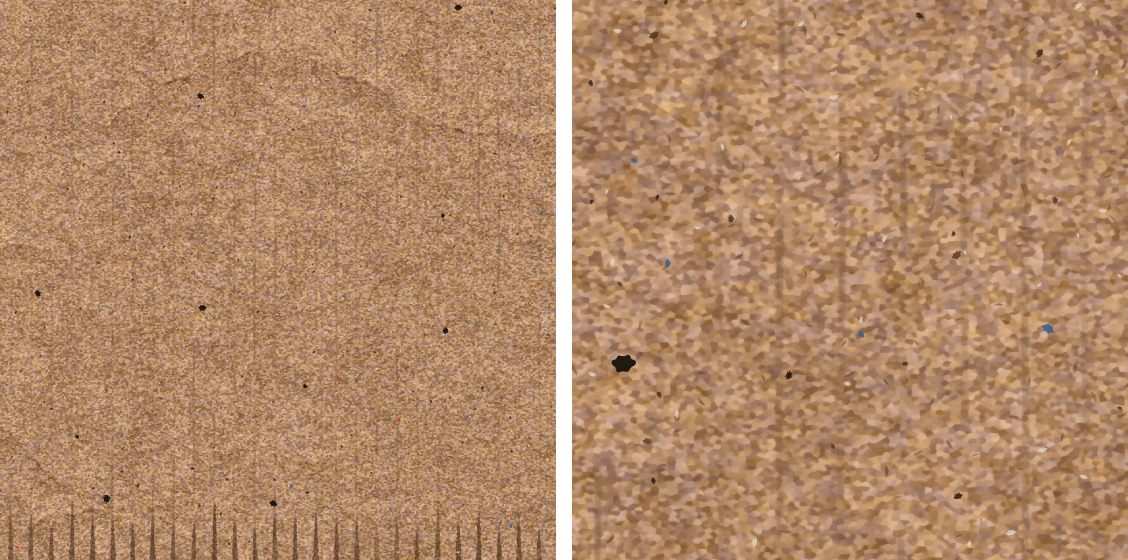
Left: the whole. Right: its middle third, enlarged.
A WebGL 2 fragment shader for this texture:

```glsl
#version 300 es
precision highp float;
// Worn brown cardboard: fine pulp grain from blended cellular noise,
// scattered fibres and specks, faint vertical flute lines that darken
// into teeth at the bottom edge, and a few soft creases lit from above.

#define PAPER vec3(0.697, 0.534, 0.402)
#define FIBRE vec3(0.40, 0.26, 0.16)
#define TOOTH vec3(0.40, 0.28, 0.19)
#define HOLE vec3(0.09, 0.07, 0.06)
#define CHIP vec3(0.90, 0.84, 0.76)
#define GRAIN 0.27
#define MOTTLE 0.10
#define TINT 0.09
#define FLUTE_PITCH 0.0363
#define FLUTE_START 0.0195
#define TOOTH_HEIGHT 0.075
#define CREASE 0.11

uniform vec2 u_resolution;
out vec4 fragColor;

vec3 hash3(vec2 p) {
    vec3 q = fract(p.xyx * vec3(0.1031, 0.1030, 0.0973));
    q += dot(q, q.yxz + 33.33);
    return fract((q.xxy + q.yzz) * q.zyx);
}

// Two random tones per cell, blended by distance to the cell points; about -0.5 to 0.5.
vec2 cellTone(vec2 g) {
    vec2 base = floor(g), sum = vec2(0.0);
    float total = 0.0;
    for (int y = -1; y <= 1; y++)
    for (int x = -1; x <= 1; x++) {
        vec2 cell = base + vec2(x, y);
        vec3 h = hash3(cell + 17.0);
        vec2 d = g - cell - h.xy;
        float w = exp(-7.0 * dot(d, d));
        sum += w * vec2(h.z, hash3(cell + 171.0).x);
        total += w;
    }
    return sum / total - 0.5;
}

// Randomly turned flecks: x is coverage, y a random value for the fleck.
vec2 scatter(vec2 p, float cells, float share, float size, float stretch) {
    vec2 g = p * cells, base = floor(g), best = vec2(0.0);
    float soft = 0.7 / u_resolution.y;
    for (int y = -1; y <= 1; y++)
    for (int x = -1; x <= 1; x++) {
        vec2 cell = base + vec2(x, y);
        vec3 place = hash3(cell + cells * 3.0), kind = hash3(cell + cells * 5.0 + 91.0);
        if (kind.x > share) continue;
        float turn = 6.2832 * place.z, radius = size * (0.45 + 0.55 * kind.y);
        vec2 d = (g - cell - place.xy) / cells;
        d = mat2(cos(turn), -sin(turn), sin(turn), cos(turn)) * d;
        d.y += 0.12 * d.x * d.x / (radius * stretch);
        d.x /= stretch;
        float ragged = radius * (1.0 + 0.25 * sin(d.x * 5.0 / radius + turn) * sin(d.y * 4.0 / radius));
        float cover = 1.0 - smoothstep(ragged - soft, ragged + soft, length(d));
        if (cover > best.x) best = vec2(cover, kind.z);
    }
    return best;
}

// Bent fold from a to b: bright ridge, dark underside, wide soft shading.
float crease(vec2 p, vec2 a, vec2 b, float bend) {
    vec2 ab = b - a;
    float t = dot(p - a, ab) / dot(ab, ab);
    float wobble = 0.004 * sin(p.x * 67.0 + p.y * 31.0) + 0.002 * sin(p.x * 183.0 - p.y * 95.0);
    float s = dot(p - a, normalize(vec2(-ab.y, ab.x))) - bend * 4.0 * t * (1.0 - t) - wobble;
    float fade = smoothstep(-0.05, 0.2, t) * (1.0 - smoothstep(0.8, 1.05, t));
    float strength = 0.65 + 0.35 * sin(p.x * 41.0 + p.y * 23.0);
    float ridge = 0.8 * exp(-pow(s / 0.004, 2.0)) - 1.1 * strength * exp(-pow((s + 0.006) / 0.003, 2.0));
    float slope = s / 0.025 * exp(-pow(s / 0.025, 2.0));
    return fade * (ridge * strength + 0.6 * slope);
}

void main() {
    vec2 p = gl_FragCoord.xy / u_resolution.y;

    // Pulp grain, slightly wider than tall, and slow undulation
    vec2 fine = cellTone(p * vec2(270.0, 350.0));
    vec2 mid = cellTone(p * vec2(95.0, 160.0) + 40.0);
    vec2 broad = cellTone(p * vec2(17.0, 34.0) + 80.0);
    float wave = sin(p.y * 47.0 + 2.0 * sin(p.x * 9.0)) * sin(p.x * 21.0 + 2.0 * sin(p.y * 13.0));
    float tone = GRAIN * fine.x + MOTTLE * mid.x + 0.06 * broad.x + 0.008 * wave;

    // Creases
    float fold = crease(p, vec2(0.16, 0.75), vec2(0.52, 0.915), 0.04)
        + crease(p, vec2(0.50, 0.915), vec2(0.78, 0.78), 0.012)
        + crease(p, vec2(0.75, 0.785), vec2(1.02, 0.765), -0.008)
        + 0.7 * crease(p, vec2(0.85, 0.59), vec2(1.03, 0.572), -0.005)
        + 0.7 * crease(p, vec2(-0.04, 0.572), vec2(0.11, 0.556), 0.0)
        + 0.8 * crease(p, vec2(-0.03, 0.28), vec2(0.14, 0.125), -0.008)
        + 0.9 * crease(p, vec2(0.03, 0.055), vec2(0.25, 0.075), 0.025)
        + 0.5 * crease(p, vec2(0.28, 0.225), vec2(0.71, 0.215), -0.04);
    tone += CREASE * fold;
    vec3 color = PAPER + tone * vec3(1.0, 0.98, 0.90);
    color += TINT * (fine.y + mid.y) * vec3(0.15, -0.1, -1.0);

    // Flute lines, broken along their length, with teeth at the bottom
    float flute = (p.x - FLUTE_START) / FLUTE_PITCH, line = floor(flute + 0.5);
    vec3 vary = hash3(vec2(line, 7.0));
    float off = abs((flute - line) * FLUTE_PITCH + 0.0008 * sin(p.y * 19.0 + line));
    float dash = smoothstep(-0.15, 0.35, cellTone(vec2(line * 3.0, p.y * 13.0)).x + 0.3 * mid.x);
    float faint = (1.0 - smoothstep(0.0008, 0.0032, off)) * dash * (0.4 + 0.6 * vary.x);
    color = mix(color, TOOTH, 0.36 * faint);
    float rise = p.y / (TOOTH_HEIGHT * (0.75 + 0.75 * vary.y));
    float halfWidth = mix(0.0045, 0.0012, min(rise, 1.0)) * (1.0 + 0.7 * mid.x);
    float tooth = 1.0 - smoothstep(halfWidth - 0.001, halfWidth + 0.0015, off);
    tooth *= (1.0 - smoothstep(0.65, 1.15, rise)) * (0.65 + 0.35 * vary.z + 0.5 * broad.x);
    color = mix(color, TOOTH + 0.5 * tone, clamp(tooth, 0.0, 0.9));

    // Fibres, specks, pale chips, coloured bits and holes
    vec2 fibre = scatter(p, 46.0, 0.42, 0.0011, 3.2);
    color = mix(color, FIBRE, 0.65 * fibre.x * (0.5 + 0.5 * fibre.y));
    vec2 speck = scatter(p, 29.0, 0.22, 0.0019, 1.5);
    color = mix(color, mix(HOLE, FIBRE, speck.y), 0.85 * speck.x);
    color = mix(color, CHIP, 0.8 * scatter(p, 33.0, 0.24, 0.0014, 2.0).x);
    vec2 bit = scatter(p, 13.0, 0.15, 0.0023, 1.5);
    vec3 dye = bit.y < 0.5 ? vec3(0.82, 0.16, 0.12) : bit.y < 0.8 ? vec3(0.22, 0.36, 0.54) : vec3(0.18, 0.48, 0.32);
    color = mix(color, dye, 0.85 * bit.x);
    color = mix(color, HOLE, 0.95 * scatter(p, 7.0, 0.22, 0.0058, 1.3).x);

    fragColor = vec4(clamp(color, 0.0, 1.0), 1.0);
}
```
